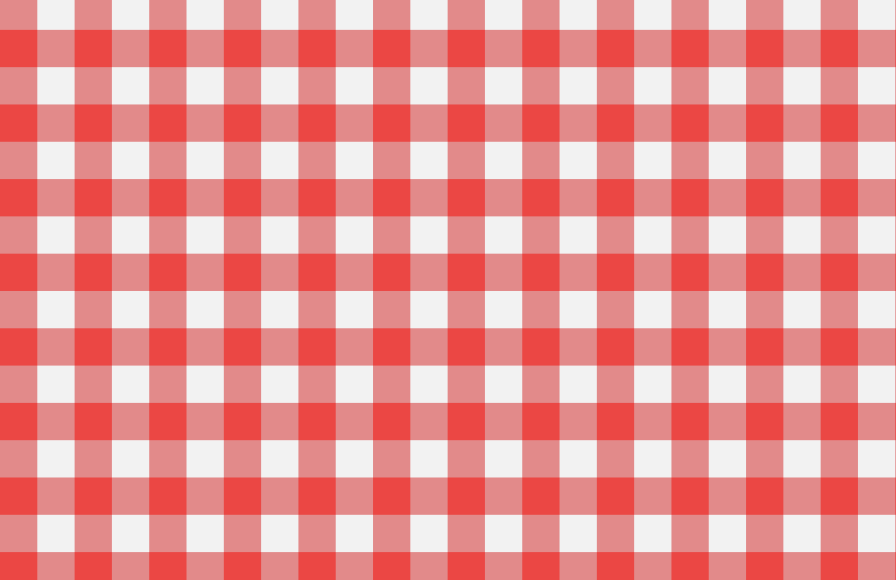
Reproduce this pattern procedurally as a Shadertoy shader.

```glsl
// Red and white gingham: equal warp and weft bands crossing on a square grid.

const float TILE = 0.12863;                // one band plus one gap, in canvas heights
const vec2 PHASE = vec2(0.0, 0.126);       // grid shift, in tiles

const vec3 CLOTH = vec3(0.949, 0.949, 0.949);
const vec3 BAND = vec3(0.886, 0.541, 0.541);
const vec3 CROSSING = vec3(0.922, 0.278, 0.267);

// Coverage of a band filling the first half of each unit period.
float bandCoverage(float t, float pixel) {
    float inside = 0.25 - abs(fract(t + 0.25) - 0.5);
    return clamp(inside / pixel + 0.5, 0.0, 1.0);
}

// Blends the plain cloth, single bands and their crossings.
vec3 weave(float warp, float weft, vec3 cloth, vec3 band, vec3 crossing) {
    return mix(mix(cloth, band, warp), mix(band, crossing, warp), weft);
}

void mainImage(out vec4 fragColor, in vec2 fragCoord) {
    // Canvas position and pixel size, both in tiles
    float pixel = 1.0 / (iResolution.y * TILE);
    vec2 grid = fragCoord * pixel + PHASE;

    // Vertical and horizontal bands
    float warp = bandCoverage(grid.x, pixel);
    float weft = bandCoverage(grid.y, pixel);

    fragColor = vec4(weave(warp, weft, CLOTH, BAND, CROSSING), 1.0);
}
```
